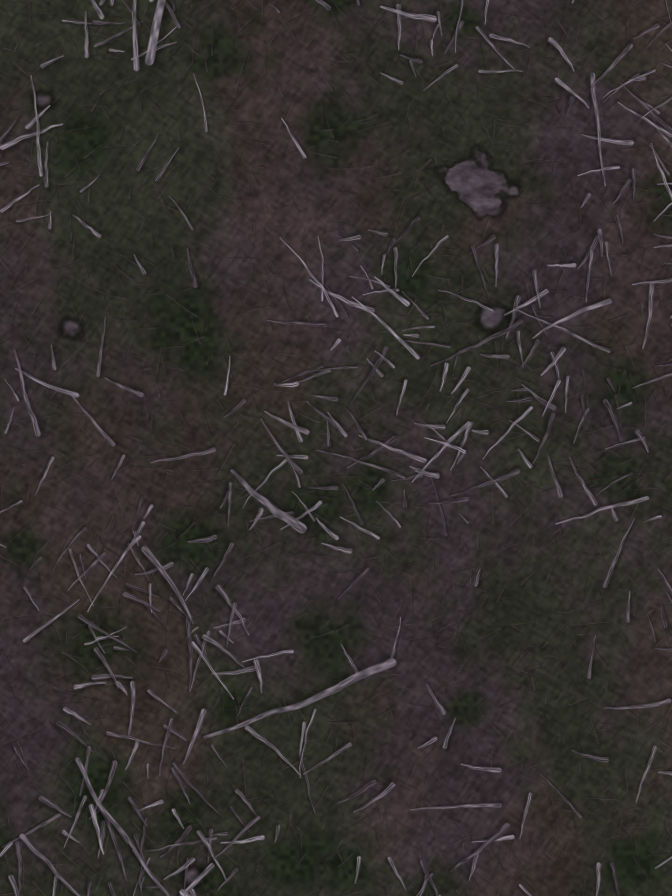
Reproduce this texture procedurally as a Shadertoy shader.

```glsl
// Dim forest clearing seen from above: mossy, littered ground with grass tufts,
// a few stumps, and layers of straw, chips, sticks and branches.
// Each layer scatters tapered capsules on a jittered grid, thickened in piles.

const vec3 MOSS     = vec3(0.168, 0.174, 0.142);
const vec3 LITTER   = vec3(0.212, 0.182, 0.196);
const vec3 BRACKEN  = vec3(0.232, 0.180, 0.182);
const vec3 TUFT     = vec3(0.112, 0.138, 0.090);
const vec3 STRAW    = vec3(0.310, 0.275, 0.285);
const vec3 BARK     = vec3(0.285, 0.250, 0.280);
const vec3 BARE     = vec3(0.540, 0.505, 0.550);
const vec3 STUMP    = vec3(0.280, 0.245, 0.275);
const float GRAIN   = 0.90;    // contrast of the ground grain
const float SOFT    = 0.0009;  // blur of edges, in canvas widths
const float SPREAD  = 2.5;     // angle range inside a pile
const float BEND    = 0.16;    // curvature of the wood

vec3 hash3(vec2 p) {
    vec3 q = fract(p.xyx * vec3(0.1031, 0.1030, 0.0973));
    q += dot(q, q.yxz + 33.33);
    return fract((q.xxy + q.yzz) * q.zyx);
}

float noise(vec2 p) {
    vec2 i = floor(p), f = fract(p);
    f = f * f * (3.0 - 2.0 * f);
    return mix(mix(hash3(i).x, hash3(i + vec2(1, 0)).x, f.x),
               mix(hash3(i + vec2(0, 1)).x, hash3(i + vec2(1, 1)).x, f.x), f.y);
}

float fbm(vec2 p) {
    float sum = 0.0, amp = 0.533;
    for (int i = 0; i < 4; i++) {
        sum += amp * noise(p);
        p = mat2(1.6, 1.2, -1.2, 1.6) * p + 13.7;
        amp *= 0.5;
    }
    return sum;
}

mat2 turn(float a) {
    float c = cos(a), s = sin(a);
    return mat2(c, s, -s, c);
}

// Mottled soil, moss and dead bracken with fine grassy grain
vec3 ground(vec2 p) {
    float litter = fbm(p * 4.5 + 3.0) + 0.25 * (fbm(p * 50.0 + 9.0) - 0.5);
    vec3 col = mix(MOSS, LITTER, smoothstep(0.34, 0.62, litter));
    float dead = smoothstep(0.54, 0.72, fbm(p * 5.0 + 41.0));
    col = mix(col, BRACKEN, 0.6 * dead);
    float grain = 0.25 * noise(turn(0.5) * p * vec2(75.0, 200.0))
                + 0.25 * noise(turn(2.2) * p * vec2(85.0, 210.0) + 31.0)
                + 0.20 * noise(p * 180.0 + 5.0)
                + 0.30 * fbm(p * 38.0);
    float relief = 0.80 + 0.24 * fbm(p * 5.0 + 77.0) + 0.20 * fbm(p * 13.0 + 8.0);
    return col * (1.0 + GRAIN * (grain - 0.5)) * relief;
}

// Soft dark tufts of grass
vec3 addTufts(vec3 col, vec2 p) {
    const float CELL = 0.17;
    for (int k = 0; k < 9; k++) {
        vec2 id = floor(p / CELL) + vec2(k % 3 - 1, k / 3 - 1);
        vec3 h = hash3(id + 211.0);
        float radius = CELL * mix(0.2, 0.42, h.x);
        float d = length(p - (id + h.xy) * CELL) / radius + 1.1 * (fbm(p * 34.0) - 0.5);
        float cover = step(h.z, 0.5) * (1.0 - smoothstep(0.25, 1.15, d));
        col = mix(col, TUFT * (0.6 + 0.8 * noise(p * 140.0)), 0.75 * cover);
    }
    return col;
}

// Weathered stumps with a dark, ragged rim
vec3 addStumps(vec3 col, vec2 p) {
    const float CELL = 0.36;
    for (int k = 0; k < 9; k++) {
        vec2 id = floor(p / CELL) + vec2(k % 3 - 1, k / 3 - 1);
        vec3 h = hash3(id + 57.0);
        float radius = mix(0.012, 0.055, h.x * h.x);
        float d = length((p - (id + h.yx) * CELL) * vec2(1.0, 1.15));
        d += radius * 1.6 * (fbm(p * 24.0) - 0.5) - radius;
        float keep = step(h.z, 0.4);
        col *= 1.0 - 0.35 * keep * (1.0 - smoothstep(0.0, 0.012, d));
        vec3 top = STUMP * (0.5 + fbm(p * vec2(55.0, 95.0)));
        col = mix(col, top, keep * (1.0 - smoothstep(-0.008, 0.002, d)));
    }
    return col;
}

// One layer of wood pieces; piling moves them from even cover into heaps
vec3 addWood(vec3 col, vec2 p, float cell, float width, float density,
             float piling, float opacity, vec3 dark, vec3 pale, float seed) {
    float blur = SOFT + 0.5 / iResolution.x;
    for (int k = 0; k < 9; k++) {
        vec2 id = floor(p / cell) + vec2(k % 3 - 1, k / 3 - 1);
        vec3 a = hash3(id + seed), b = hash3(id + seed + 91.0);
        vec2 centre = (id + a.xy) * cell;
        float heap = 0.65 * noise(centre * 4.5 + 19.0) + 0.35 * noise(centre * 10.0);
        if (a.z > density * mix(1.0, smoothstep(0.44, 0.66, heap), piling)) continue;

        float angle = 6.3 * noise(centre * 2.6 + 7.0) + SPREAD * (b.x - 0.5);
        vec2 q = (p - centre) * turn(angle);
        float reach = cell * mix(0.25, 0.92, b.y);
        float s = clamp(q.x / reach, -1.0, 1.0);
        float kink = noise(vec2(s * 3.0, a.x * 50.0)) - 0.5;
        q.y += reach * (BEND * (b.z - 0.5) * s * s + 0.06 * kink);
        float w = width * mix(0.5, 1.2, b.z) * (1.0 - 0.5 * s);
        float past = max(abs(q.x) - reach, 0.0);
        float d = length(vec2(past, q.y)) - w;
        float under = length(vec2(past, q.y + w)) - w;

        col *= 1.0 - 0.3 * opacity * (1.0 - smoothstep(-w, 2.0 * w, under));
        float streak = noise(vec2(q.x * 90.0, q.y / width * 1.5) + a.xy * 60.0);
        vec3 wood = mix(dark, pale, fract(a.x * 7.0 + b.y)) * (0.6 + 0.7 * streak);
        col = mix(col, wood, opacity * (1.0 - smoothstep(-blur, blur, d)));
    }
    return col;
}

void mainImage(out vec4 fragColor, in vec2 fragCoord) {
    vec2 p = fragCoord / iResolution.x;
    vec3 col = addTufts(ground(p), p);
    // Fine straw, then ever larger wood
    col = addWood(col, p, 0.024, 0.0011, 0.60, 0.3, 0.45, LITTER, STRAW, 11.0);
    col = addWood(col, p, 0.037, 0.0011, 0.55, 0.2, 0.45, BRACKEN, STRAW, 337.0);
    col = addStumps(col, p);
    col = addWood(col, p, 0.036, 0.0022, 0.40, 0.85, 0.85, BARK, BARE, 123.0);
    col = addWood(col, p, 0.060, 0.0022, 0.80, 0.92, 0.85, BARK, BARE, 431.0);
    col = addWood(col, p, 0.095, 0.0028, 0.75, 0.95, 0.90, BARK, BARE, 607.0);
    col = addWood(col, p, 0.240, 0.0045, 0.32, 0.5, 0.90, BARK, BARE, 751.0);
    fragColor = vec4(col, 1.0);
}
```
